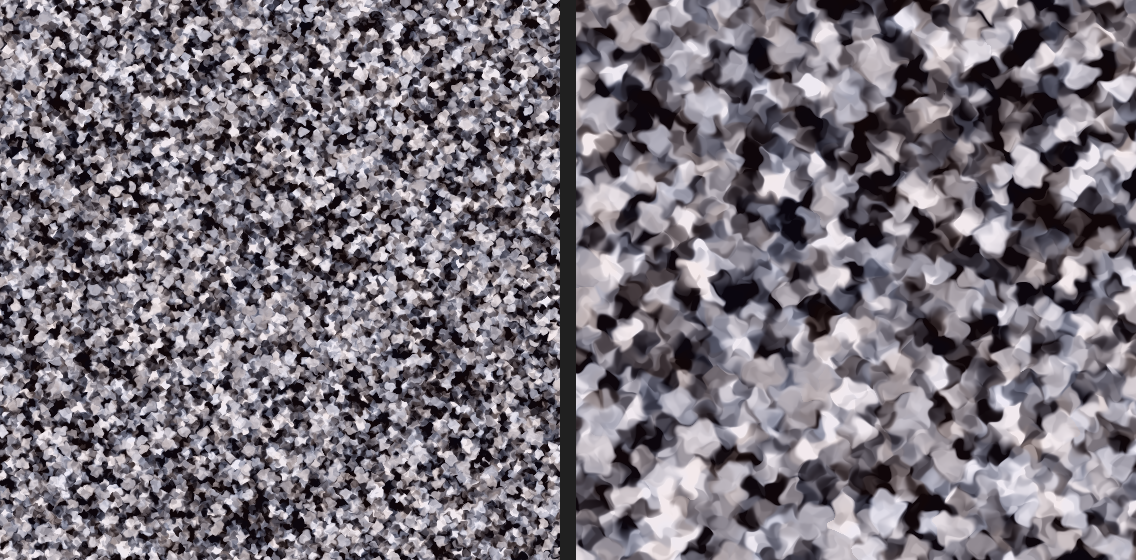
Left, the full canvas; right, a detail of the centre.
Give the GLSL for this texture, as a three.js fragment shader.

```glsl
// Polished speckled granite: soft cellular noise at three sizes gives the
// dark and grey crystals, scattered rounded flakes add the pale feldspar,
// and a slow drift of layered sines varies the tone across the slab.

varying vec2 vUv;

vec3 hash3(vec2 cell) {
  vec3 q = fract(cell.xyx * vec3(0.1031, 0.1030, 0.0973));
  q += dot(q, q.yxz + 33.33);
  return fract((q.xxy + q.yzz) * q.zyx);
}

// Offset to a grain centre, turned and stretched by the grain's own angle
vec2 grainSpace(vec2 offset, float turn, float stretch) {
  float c = cos(turn * 6.2832), s = sin(turn * 6.2832);
  return mat2(c, -s, s, c) * offset * vec2(stretch, 1.0 / stretch);
}

// Soft Voronoi crystals: x is tone, y is warmth, both 0 to 1
vec2 crystals(vec2 p, float sharpness) {
  vec2 home = floor(p), sum = vec2(0.0);
  float total = 0.0;
  for (int j = -1; j <= 1; j++) {
    for (int i = -1; i <= 1; i++) {
      vec2 cell = home + vec2(float(i), float(j));
      vec3 place = hash3(cell);
      vec3 look = hash3(cell + 137.0);
      vec2 d = grainSpace(p - cell - place.xy, place.z, 1.2);
      float weight = exp(-sharpness * dot(d, d));
      sum += look.xy * weight;
      total += weight;
    }
  }
  return sum / total;
}

// Scattered pale flakes: x is coverage, y is tone, z is warmth
vec3 paleFlakes(vec2 p) {
  vec2 home = floor(p);
  vec3 flake = vec3(0.0);
  for (int j = -1; j <= 1; j++) {
    for (int i = -1; i <= 1; i++) {
      vec2 cell = home + vec2(float(i), float(j));
      vec3 place = hash3(cell + 411.0);
      vec3 look = hash3(cell + 733.0);
      vec2 d = grainSpace(p - cell - place.xy, place.z, 1.15);
      float lobes = 0.05 * sin(3.0 * atan(d.y, d.x + 1e-5) + 40.0 * look.y);
      float radius = mix(0.24, 0.46, look.x) + lobes;
      float cover = 1.0 - smoothstep(radius - 0.07, radius + 0.07, length(d));
      cover *= step(look.z, 0.4);
      if (cover > flake.x) flake = vec3(cover, mix(0.64, 0.9, look.y), place.z);
    }
  }
  return flake;
}

void main() {
  // Ragged grain outlines
  vec2 p = vUv + 2.0;
  p += 0.0013 * sin(p.yx * vec2(310.0, 270.0) + 2.0 * sin(p * 190.0));
  p += 0.0008 * sin(p.yx * 570.0 + 3.0 * sin(p * 83.0));

  // Crystals of three sizes
  vec2 fine = crystals(p * 92.0, 12.0);
  vec2 medium = crystals(p * 56.0 + 19.0, 16.0);
  vec2 specks = crystals(p * 170.0 + 57.0, 9.0);
  float grain = 0.6 * fine.x + 0.4 * medium.x + 0.22 * (specks.x - 0.5);

  // Slow drift over the slab
  vec2 w = vUv * 6.2832;
  float drift = sin(w.x * 1.3 + 2.0 * sin(w.y * 0.9)) * sin(w.y * 1.7 + 1.0)
              + 0.7 * sin(w.x * 3.1 - w.y * 2.3 + 2.0 * sin(w.x * 1.9));
  float tone = 0.41 + 1.4 * (grain - 0.5) + 0.025 * drift;
  float warmth = mix(fine.y, medium.y, 0.5);

  // Pale flakes, faintly mottled by the finer crystals
  vec3 flake = paleFlakes(p * 40.0);
  float mottled = flake.y + 0.16 * (fine.x - 0.5) + 0.1 * (specks.x - 0.5);
  tone = mix(tone, mottled, flake.x * 0.92);
  warmth = mix(warmth, flake.z, flake.x * 0.6);
  tone = clamp(tone, 0.04, 0.93);

  // Plum blacks, bluish greys and near-neutral whites
  float midtone = 4.0 * tone * (1.0 - tone);
  vec3 color = tone + vec3(0.014, -0.014, 0.002);
  color += midtone * vec3(-0.012, -0.005, 0.018);
  color += (warmth - 0.5) * vec3(0.07, 0.0, -0.08) * (0.35 + 0.65 * midtone);
  gl_FragColor = vec4(clamp(color, 0.0, 1.0), 1.0);
}
```
